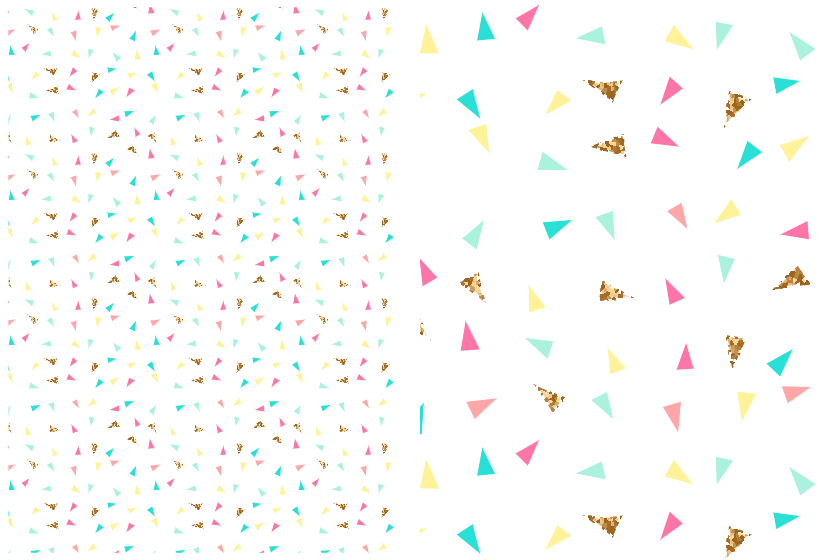
Left, the full canvas; right, a detail of the centre.
A Shadertoy shader for this pattern:

```glsl
// Scattered confetti triangles in pastel and glitter gold on a white sheet.

// Layout, in units of the canvas height
const vec2  MARGIN      = vec2(0.0150, 0.0130);
const float TILE        = 0.259;    // the scatter repeats at this period
const float CELLS       = 7.0;      // cells per tile side
const float JITTER      = 0.56;     // wander of a triangle within its cell
const float LENGTH      = 0.0165;
const float BASE        = 0.0108;
const float SKEW        = 0.28;     // sideways lean of the tip
const float GRAIN       = 0.0021;   // glitter flake size
const float RAGGEDNESS  = 0.0022;   // roughness of the gold edge

const vec3 PAPER     = vec3(1.0);
const vec3 CORAL     = vec3(1.00, 0.65, 0.66);
const vec3 HOT_PINK  = vec3(1.00, 0.46, 0.66);
const vec3 MINT      = vec3(0.67, 0.95, 0.87);
const vec3 TURQUOISE = vec3(0.16, 0.88, 0.84);
const vec3 LEMON     = vec3(1.00, 0.95, 0.60);
const vec3 GOLD_DARK = vec3(0.62, 0.39, 0.11);
const vec3 GOLD_PALE = vec3(0.97, 0.84, 0.60);

const float TAU = 6.2831853;

vec3 hash3(vec2 p) {
    vec3 q = fract(p.xyx * vec3(0.1031, 0.1030, 0.0973));
    q += dot(q, q.yxz + 33.33);
    return fract((q.xxy + q.yzz) * q.zyx);
}

// Signed distance bound of a leaning triangle, tip towards +y
float triangle(vec2 p, float len, float base, float lean) {
    p.x -= lean * (p.y + 0.5 * len);
    vec2 side = normalize(vec2(len, 0.5 * base));
    float flank = dot(vec2(abs(p.x), p.y - 0.5 * len), side);
    return max(flank, -p.y - 0.5 * len);
}

// Cellular noise: random tone of the nearest flake
float flakeTone(vec2 p) {
    vec2 id = floor(p);
    float nearest = 8.0, tone = 0.0;
    for (int j = -1; j <= 1; j++)
    for (int i = -1; i <= 1; i++) {
        vec2 flake = id + vec2(i, j);
        vec3 rnd = hash3(flake + 50.0);
        vec2 toFlake = flake + rnd.xy - p;
        float dist = dot(toFlake, toFlake);
        if (dist < nearest) { nearest = dist; tone = rnd.z; }
    }
    return tone;
}

vec3 confettiColor(float pick) {
    return pick < 1.0 ? CORAL
         : pick < 2.0 ? MINT
         : pick < 3.0 ? HOT_PINK
         : pick < 4.0 ? LEMON
         : TURQUOISE;
}

void mainImage(out vec4 fragColor, in vec2 fragCoord) {
    float pixel = 1.0 / iResolution.y;
    vec2 uv = fragCoord * pixel;
    vec2 sheet = iResolution.xy * pixel;
    vec3 color = PAPER;

    // Jittered grid, wrapped so that the scatter repeats
    float cellSize = TILE / CELLS;
    vec2 home = floor(uv / cellSize);
    for (int j = -1; j <= 1; j++)
    for (int i = -1; i <= 1; i++) {
        vec2 cell = home + vec2(i, j);
        vec2 id = mod(cell, CELLS);
        vec3 place = hash3(id + 11.0);
        vec3 shape = hash3(id + 71.0);

        // Move and turn into the frame of this triangle
        vec2 p = uv - (cell + 0.5 + JITTER * (place.xy - 0.5)) * cellSize;
        float angle = TAU * place.z;
        p = mat2(cos(angle), sin(angle), -sin(angle), cos(angle)) * p;

        float size = mix(0.92, 1.08, shape.x);
        float lean = SKEW * (shape.y - 0.5);
        float d = triangle(p, LENGTH * size, BASE * size, lean);
        if (d > 2.0 * pixel + RAGGEDNESS) continue;

        // Spread the six kinds evenly, then break up the order
        float pick = 6.0 * fract(dot(id, vec2(0.618, 0.247)) + 0.45 * shape.z);
        vec3 ink = confettiColor(pick);
        if (pick >= 5.0) {
            float tone = flakeTone(p / GRAIN + 40.0 * shape.xy);
            ink = mix(GOLD_DARK, GOLD_PALE, smoothstep(0.1, 0.9, tone));
            d += RAGGEDNESS * (tone - 0.6);
        }
        color = mix(color, ink, smoothstep(0.6 * pixel, -0.6 * pixel, d));
    }

    // Plain border around the sheet
    vec2 inset = min(uv, sheet - uv) - MARGIN;
    float inside = smoothstep(-0.5 * pixel, 0.5 * pixel, min(inset.x, inset.y));
    fragColor = vec4(mix(PAPER, color, inside), 1.0);
}
```
